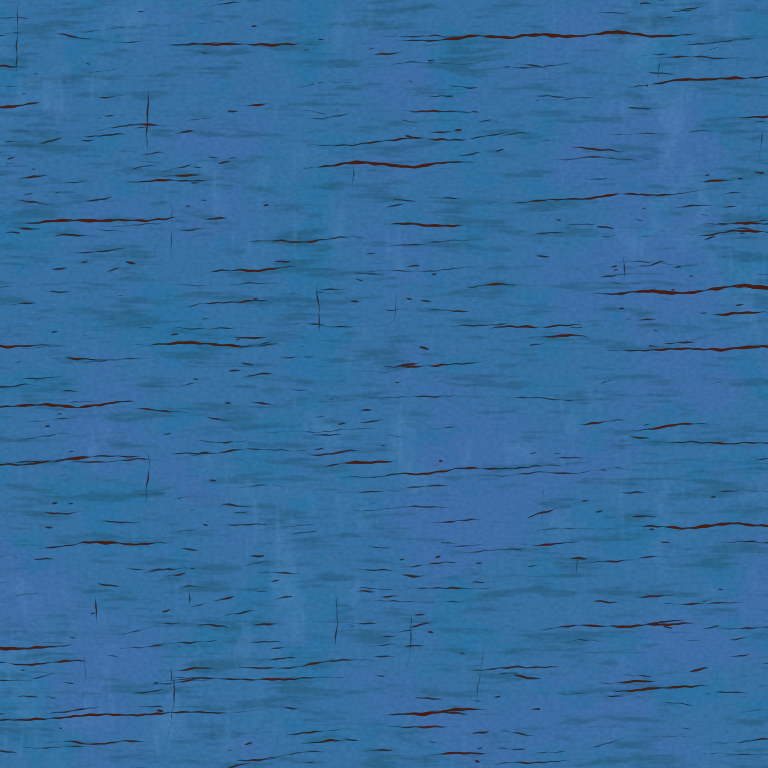
A Shadertoy shader for this texture:

```glsl
// Weathered blue painted wood with fine horizontal cracks showing rusty undercoat.
#define PAINT_BLUE vec3(0.214, 0.436, 0.632)
#define PAINT_VIOLET vec3(0.245, 0.425, 0.645)
#define PAINT_TEAL vec3(0.165, 0.440, 0.625)
#define PAINT_SHADE vec3(0.150, 0.350, 0.475)
#define PAINT_PALE vec3(0.310, 0.510, 0.710)
#define CRACK_DARK vec3(0.075, 0.150, 0.205)
#define CRACK_RUST vec3(0.310, 0.105, 0.050)
#define CRACK_WIDTH 0.0019
#define CRACK_TILT 0.035
#define GRAIN 0.050

vec4 hash4(vec2 p) {
    vec4 q = fract(p.xyxy * vec4(0.1031, 0.1030, 0.0973, 0.1099));
    q += dot(q, q.wzxy + 33.33);
    return fract((q.xxyz + q.yzzw) * q.zywx);
}

float cornerDot(vec2 cell, vec2 offset) {
    float angle = 6.2832 * hash4(cell).x;
    return dot(vec2(cos(angle), sin(angle)), offset);
}

float gradientNoise(vec2 p) {
    vec2 i = floor(p), f = p - i;
    vec2 u = f * f * f * (f * (f * 6.0 - 15.0) + 10.0);
    vec2 e = vec2(1.0, 0.0);
    float low = mix(cornerDot(i, f), cornerDot(i + e, f - e), u.x);
    float high = mix(cornerDot(i + e.yx, f - e.yx), cornerDot(i + 1.0, f - 1.0), u.x);
    return 1.4 * mix(low, high, u.y);
}

float fbm(vec2 p) {
    float sum = 0.0, amp = 0.6;
    for (int i = 0; i < 4; i++) {
        sum += amp * gradientNoise(p);
        p = p * 2.03 + 17.3;
        amp *= 0.55;
    }
    return sum;
}

// One jittered, tapering crack per cell: x is coverage, y is exposed rust.
vec2 crackLayer(vec2 p, vec2 cell, vec2 reach, float width, float density, float tilt, float seed) {
    vec2 result = vec2(0.0);
    float soft = max(0.7 / min(iResolution.x, iResolution.y), 0.0009);
    for (int k = 0; k < 9; k++) {
        vec2 id = floor(p / cell) + vec2(k % 3 - 1, k / 3 - 1);
        vec4 r = hash4(id + seed);
        if (r.x > density) continue;
        vec4 s = hash4(id + seed + 71.7);
        float halfLength = mix(reach.x, reach.y, r.w * r.w);
        vec2 d = p - (id + r.yz) * cell;
        float t = d.x / halfLength;
        if (abs(t) > 1.0 || abs(d.y) > cell.y) continue;
        float bend = gradientNoise(vec2(p.x * 14.0, s.x * 90.0)) * 0.0055
                   + gradientNoise(vec2(p.x * 75.0, s.y * 90.0)) * 0.0013;
        float dy = abs(d.y - d.x * (CRACK_TILT + tilt * (s.z - 0.5)) - bend);
        float ragged = 0.85 + 0.8 * gradientNoise(vec2(p.x * 55.0, s.w * 90.0));
        float w = width * mix(0.45, 1.0, s.w) * (1.0 - t * t) * max(ragged, 0.0);
        float cover = smoothstep(w + soft, w - soft, dy) * smoothstep(0.0, 0.0007, w);
        float rust = cover * smoothstep(0.0005, 0.0012, w);
        result = max(result, vec2(cover, rust));
    }
    return result;
}

vec3 paint(vec2 p) {
    // Broad mottling
    float cloud = fbm(p * vec2(4.0, 6.0) + 3.1);
    float patchy = fbm(p * vec2(11.0, 15.0) + 40.0);
    vec3 color = mix(PAINT_BLUE, PAINT_VIOLET, smoothstep(-0.05, 0.45, cloud));
    color = mix(color, PAINT_TEAL, 0.8 * smoothstep(0.05, 0.5, patchy - 0.6 * cloud));

    // Dark streaks along the wood grain
    float streak = fbm(p * vec2(9.0, 55.0) + 9.0);
    float fine = gradientNoise(p * vec2(28.0, 230.0));
    color = mix(color, PAINT_SHADE, 0.60 * smoothstep(0.02, 0.55, streak + 0.25 * fine - 0.2 * cloud));

    // Pale rubbed areas and faint upright scuffs
    float rubbed = fbm(p * vec2(20.0, 12.0) + 80.0) + 0.6 * gradientNoise(p * 4.0 + 21.0);
    color = mix(color, PAINT_PALE, 0.42 * smoothstep(0.22, 0.85, rubbed));
    float scuff = gradientNoise(p * vec2(95.0, 11.0) + 5.0);
    color = mix(color, PAINT_PALE, 0.28 * smoothstep(0.4, 0.8, scuff) * smoothstep(-0.1, 0.4, rubbed));

    // Fine tooth of the surface
    float tooth = gradientNoise(p * vec2(140.0, 210.0)) + 0.5 * gradientNoise(p * 290.0 + 7.0);
    return color * (1.0 + GRAIN * tooth);
}

void mainImage(out vec4 fragColor, in vec2 fragCoord) {
    vec2 p = fragCoord / min(iResolution.x, iResolution.y);
    float worn = smoothstep(-0.35, 0.45, fbm(p * vec2(4.0, 7.0) + 60.0));

    // Long splits, medium checks, short nicks and rare upright cracks
    vec2 crack = crackLayer(p, vec2(0.28, 0.05), vec2(0.04, 0.24), CRACK_WIDTH, 0.50, 0.06, 11.0);
    vec2 checks = crackLayer(p, vec2(0.13, 0.028), vec2(0.02, 0.11), CRACK_WIDTH * 0.55, 0.55, 0.08, 137.0);
    vec2 nicks = crackLayer(p, vec2(0.04, 0.018), vec2(0.004, 0.03), CRACK_WIDTH * 0.65, 0.45 * worn, 0.35, 251.0);
    vec2 upright = crackLayer(p.yx, vec2(0.10, 0.09), vec2(0.012, 0.06), CRACK_WIDTH * 0.5, 0.14, 0.15, 383.0);
    crack = max(crack, max(checks * vec2(0.85, 1.0), max(nicks * vec2(0.85, 0.6), upright * 0.75)));

    // Hairlines in worn bands
    float hair = gradientNoise(p * vec2(17.0, 150.0) + 33.0);
    float hairline = smoothstep(0.45, 0.8, hair) * worn * 0.35;

    vec3 color = mix(paint(p), PAINT_SHADE * 0.75, hairline);
    color = mix(color, CRACK_DARK, crack.x);
    color = mix(color, CRACK_RUST, 0.85 * crack.y);
    fragColor = vec4(color, 1.0);
}
```
